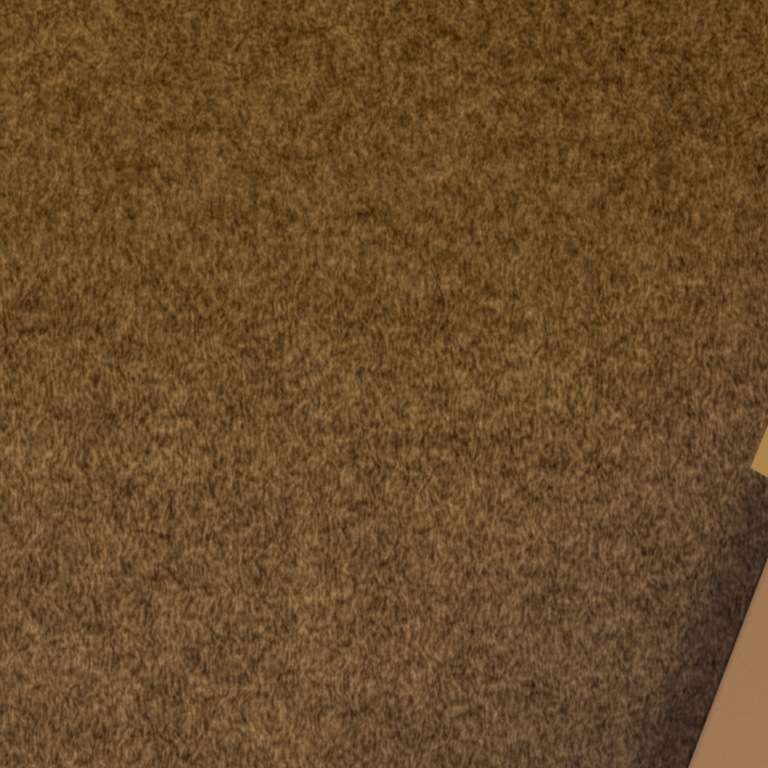
This texture is drawn by a Shadertoy shader. Its source:

```glsl
// Brown felt carpet with short, mostly upright fibres, and a smooth beige slab
// in the lower right corner. Layered gradient noise makes the pile; half-planes
// cut the slab and a small tan tab, and soft ramps lay the shadow beside them.

vec2 gradientAt(ivec2 cell) {
    uint h = uint(cell.x) * 1597334673u ^ uint(cell.y) * 3812015801u;
    h = (h ^ (h >> 15)) * 2246822519u;
    h = (h ^ (h >> 13)) * 3266489917u;
    h ^= h >> 16;
    float angle = float(h & 65535u) * 6.28319 / 65536.0;
    return vec2(cos(angle), sin(angle));
}

float gradientNoise(vec2 p) {
    vec2 base = floor(p);
    vec2 f = p - base;
    ivec2 c = ivec2(base);
    vec2 u = f * f * f * (f * (f * 6.0 - 15.0) + 10.0);
    float a = dot(gradientAt(c), f);
    float b = dot(gradientAt(c + ivec2(1, 0)), f - vec2(1, 0));
    float d = dot(gradientAt(c + ivec2(0, 1)), f - vec2(0, 1));
    float e = dot(gradientAt(c + ivec2(1, 1)), f - vec2(1, 1));
    return mix(mix(a, b, u.x), mix(d, e, u.x), u.y);
}

// Signed brightness of the pile: fibres, tufts and broad wear.
float pile(vec2 uv) {
    vec2 lean = vec2(gradientNoise(uv * 24.0), gradientNoise(uv * 24.0 + 71.0));
    vec2 p = uv + 0.008 * lean;
    float upright = gradientNoise(p * vec2(205.0, 108.0));
    float curled = gradientNoise(p * vec2(165.0, 150.0) + 37.0);
    float fibres = mix(upright, curled, 0.75 * smoothstep(0.45, 1.0, uv.y));
    float fine = gradientNoise(uv * vec2(290.0, 210.0) + 13.0);
    float tufts = gradientNoise(p * vec2(92.0, 62.0) + 5.0);
    float clumps = gradientNoise(uv * 34.0 + 19.0);
    float wear = gradientNoise(uv * 11.0 + 43.0);
    return fibres + 0.45 * fine + 0.65 * tufts + 0.42 * clumps + 0.25 * wear;
}

void mainImage(out vec4 fragColor, in vec2 fragCoord) {
    vec2 uv = fragCoord / iResolution.xy;
    float edge = 1.2 / iResolution.y;

    // Distances into the slab and the tab, positive inside
    float slab = dot(uv - vec2(0.896, 0.0), vec2(0.935, -0.354));
    vec2 fromCorner = uv - vec2(0.977, 0.391);
    float tab = min(dot(fromCorner, vec2(0.925, -0.380)),
                    dot(fromCorner, vec2(0.490, 0.870)));

    // Carpet turns from golden brown at the top to a duller brown below
    vec3 carpet = mix(vec3(0.425, 0.315, 0.195), vec3(0.405, 0.285, 0.130),
                      smoothstep(0.1, 1.0, uv.y));
    float corner = smoothstep(0.25, 0.95, uv.x - 0.9 * uv.y);
    carpet = mix(carpet, vec3(0.345, 0.255, 0.185), corner);
    carpet *= 1.0 - 0.10 * smoothstep(0.5, 1.2, uv.x * uv.y + 0.3 * uv.y);
    carpet += pile(uv) * vec3(0.205, 0.168, 0.122) * (1.0 - 0.2 * corner);

    // Cast shadow along the slab, ending below the tab
    float shadow = smoothstep(-0.085, -0.035, slab)
                 * (1.0 - smoothstep(0.34, 0.40, uv.y));
    carpet *= 1.0 - shadow * vec3(0.27, 0.28, 0.24);
    carpet *= 1.0 - 0.3 * smoothstep(-0.007, 0.0, slab) * shadow;

    // Smooth pieces over the carpet
    vec3 slabColor = vec3(0.625, 0.475, 0.335) - 0.05 * uv.y
                   + 0.012 * gradientNoise(uv * 150.0);
    slabColor *= 0.88 + 0.12 * smoothstep(0.0, 0.008, slab);
    vec3 tabColor = vec3(0.67, 0.51, 0.29) + 0.012 * gradientNoise(uv * 130.0);

    vec3 color = mix(carpet, slabColor, smoothstep(-edge, edge, slab));
    color = mix(color, tabColor, smoothstep(-edge, edge, tab));
    fragColor = vec4(clamp(color, 0.0, 1.0), 1.0);
}
```
